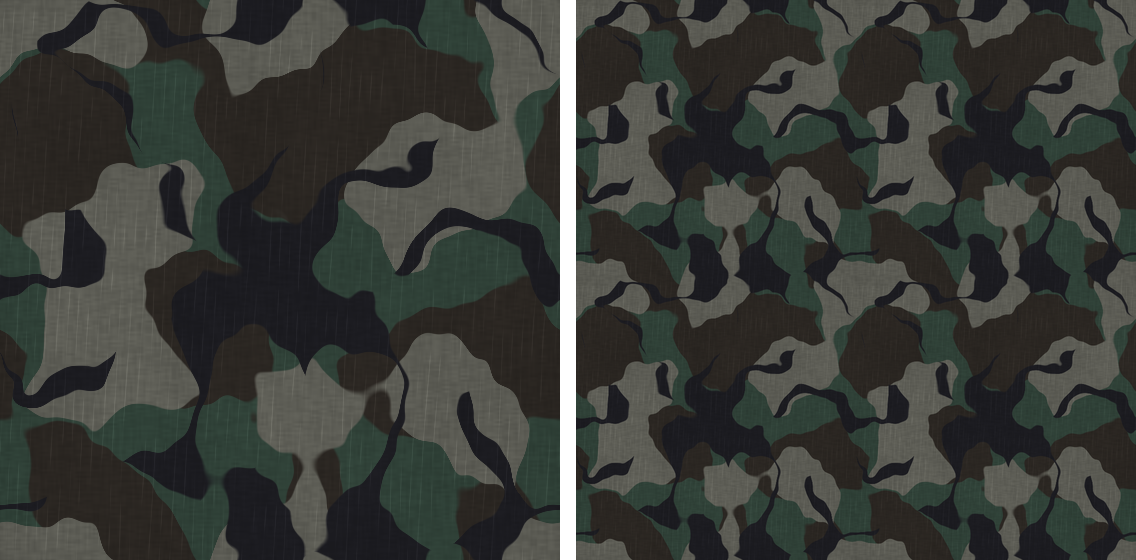
Left, the tile; right, the same tile 2 across and 2 down.
This texture is drawn by a WebGL 1 fragment shader. Its source:

```glsl
precision highp float;
uniform vec2 u_resolution;

#define KHAKI_LEVEL 0.44
#define GREEN_LEVEL 0.18
#define BRANCH_WIDTH 0.20
#define BRANCH_BREAKUP 0.32
#define EDGE 0.03
#define LOBES 0.011
#define RAGGED 0.0028
#define THREADS 54.0
#define THREAD_LEAN 3.0
#define THREAD_LIGHT 0.055
#define WEAVE 0.17

const float TAU = 6.2831853;
const vec3 BROWN = vec3(0.165, 0.148, 0.131);
const vec3 GREEN = vec3(0.184, 0.252, 0.215);
const vec3 KHAKI = vec3(0.360, 0.360, 0.330);
const vec3 BLACK = vec3(0.107, 0.107, 0.126);

float hash(vec2 p) {
  return fract(sin(dot(p, vec2(127.1, 311.7))) * 43758.5453);
}

// Value noise that wraps after a whole number of cells
float noise(vec2 p, vec2 cells) {
  p *= cells;
  vec2 i = floor(p), f = fract(p);
  vec2 a = mod(i, cells), b = mod(i + 1.0, cells);
  f = f * f * (3.0 - 2.0 * f);
  return mix(mix(hash(a), hash(vec2(b.x, a.y)), f.x),
             mix(hash(vec2(a.x, b.y)), hash(b), f.x), f.y);
}

// Sum of whole-number plane waves: wraps, zero mean, unit variance
float waves(vec2 p, float low, float high, float seed) {
  float sum = 0.0;
  for (int i = 0; i < 12; i++) {
    float n = float(i);
    float angle = TAU * (n + 0.8 * hash(vec2(n, seed))) / 24.0;
    float radius = mix(low, high, fract(n * 0.618 + seed * 0.37));
    vec2 k = floor(radius * vec2(cos(angle), 0.85 * sin(angle)) + 0.5);
    sum += cos(TAU * (dot(k, p) + hash(vec2(n + 31.0, seed))));
  }
  return sum / sqrt(6.0);
}

vec2 warp(vec2 p, float low, float high, float seed) {
  return vec2(waves(p, low, high, seed), waves(p, low, high, seed + 1.0));
}

float cover(float field) {
  return smoothstep(-EDGE, EDGE, field);
}

vec3 camouflage(vec2 p) {
  // Lobed, slightly ragged outlines
  vec2 q = p + LOBES * warp(p, 5.0, 9.0, 11.0);
  q += RAGGED * warp(p, 14.0, 22.0, 17.0);

  float green = waves(q, 1.6, 3.9, 2.0) - GREEN_LEVEL;
  float khaki = waves(q, 1.8, 4.2, 5.0) - KHAKI_LEVEL;

  // Branches follow a contour line and swell or break along it
  float swell = BRANCH_WIDTH + BRANCH_BREAKUP * waves(q, 2.5, 5.5, 8.0);
  float branch = min(swell, 0.55) - abs(waves(q, 1.8, 4.0, 23.0));

  vec3 color = mix(BROWN, GREEN, cover(green));
  color = mix(color, KHAKI, cover(khaki));
  return mix(color, BLACK, cover(branch));
}

// Pale broken threads, nearly upright
float threads(vec2 p) {
  float wander = 0.35 * noise(p, vec2(27.0, 5.0));
  float across = abs(fract(p.x * THREADS - p.y * THREAD_LEAN + wander) - 0.5);
  float line = 1.0 - smoothstep(0.02, 0.10, across);
  return line * smoothstep(0.25, 0.85, noise(p, vec2(THREADS, 26.0)));
}

// Fine streaks of warp and weft, with soft wear
float weave(vec2 p) {
  float upright = noise(p, vec2(256.0, 36.0)) - 0.5;
  float level = noise(p, vec2(64.0, 256.0)) - 0.5;
  float wear = noise(p, vec2(9.0, 7.0)) - 0.5;
  return 0.5 * upright + 0.6 * level + 0.4 * wear;
}

void main() {
  vec2 p = gl_FragCoord.xy / u_resolution;
  vec3 color = camouflage(p);
  color *= 1.0 + WEAVE * weave(p);
  color += THREAD_LIGHT * threads(p) * (0.4 + 1.6 * color);
  gl_FragColor = vec4(color, 1.0);
}
```
